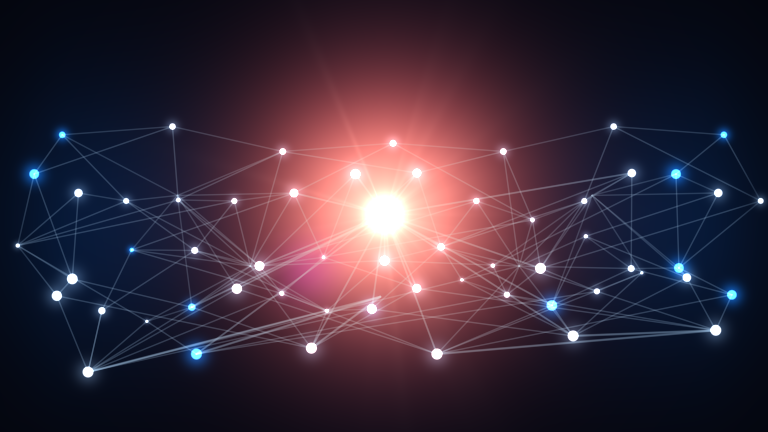
Reproduce this background procedurally as a WebGL 2 fragment shader.

```glsl
#version 300 es
precision highp float;
// Draws a glowing network of linked nodes around a warm sun on dark navy.

uniform vec2 u_resolution;
out vec4 fragColor;

const int ROWS = 5;
const int COUNT[5] = int[5](7, 15, 13, 16, 6);
const vec2 SUN = vec2(0.501, 0.283);
const vec2 LOW_HUB = vec2(0.495, 0.176);
const vec3 NIGHT = vec3(0.016, 0.02, 0.05);
const vec3 NAVY = vec3(0.005, 0.075, 0.16);
const vec3 EMBER = vec3(1.0, 0.39, 0.32);
const vec3 PEACH = vec3(0.2, 0.31, 0.21);
const vec3 CREAM = vec3(1.0, 0.93, 0.8);
const vec3 STEEL = vec3(0.58, 0.71, 0.83);
const vec3 AZURE = vec3(0.08, 0.5, 0.98);

float hash(vec2 p) {
    vec3 q = fract(p.xyx * 0.1031);
    q += dot(q, q.yzx + 33.33);
    return fract((q.x + q.y) * q.z);
}

float gauss(float d, float width) {
    return exp(-d * d / (width * width));
}

// Smooth noise around a circle with a whole number of cells.
float ringNoise(float turn, float cells) {
    float x = turn * cells, f = fract(x), i = floor(x);
    float a = hash(vec2(mod(i, cells), cells));
    float b = hash(vec2(mod(i + 1.0, cells), cells));
    return mix(a, b, f * f * (3.0 - 2.0 * f));
}

// Node position (xy) and size (z) along five wavy rows, top to bottom.
vec3 node(int row, float i) {
    if (row == 0) {
        float arch = sin(0.5236 * i);
        return vec3(0.081 + 0.1436 * i, 0.387 - 0.029 * arch * arch + 0.018 * mod(i, 2.0), 0.4);
    }
    if (row == 1) return vec3(0.057 + 0.0676 * i - 0.0286 * sin(0.45 * i + 0.45),
        0.3125 + 0.0234 * cos(1.047 * i) - 0.013 * sin(1.571 * i), 0.48 + 0.3 * cos(1.047 * i));
    if (row == 2) return vec3(0.048 + 0.0715 * i + 0.026 * sin(0.5 * i - 1.85),
        0.2266 - 0.0286 * sin(2.1 * i - 0.6) * cos(0.3 * i), 0.45 + 0.45 * cos(2.356 * (i - 1.0)));
    if (row == 3) return vec3(0.074 + 0.0586 * i,
        0.159 + 0.0023 * i - 0.0195 * cos(1.396 * (i - 2.0)), 0.42 + 0.45 * cos(1.745 * i - 0.35));
    return vec3(0.1146 + 0.1635 * i - 0.038 * sin(0.628 * i),
        0.0885 + 0.0078 * i - 0.0104 * cos(2.1 * i), 0.92);
}

// Every few nodes of a row shine blue.
float blueness(int row, float i) {
    vec2 cycle = row < 2 ? vec2(0.0, 6.0) : row == 2 ? vec2(2.0, 5.0)
        : row == 3 ? vec2(3.0, 4.0) : vec2(1.0, 5.0);
    return 1.0 - step(0.5, mod(i - cycle.x + cycle.y, cycle.y));
}

// Anti-aliased line between two points.
float link(vec2 p, vec2 a, vec2 b, float width, float pixel) {
    vec2 ab = b - a, ap = p - a;
    float t = clamp(dot(ap, ab) / max(dot(ab, ab), 1e-6), 0.0, 1.0);
    return 1.0 - smoothstep(0.0, width + pixel, length(ap - ab * t));
}

vec3 backdrop(vec2 p) {
    vec2 q = p - SUN;
    float d = length(q);
    float sides = smoothstep(0.12, 0.38, abs(q.x)) * (1.0 - 0.6 * smoothstep(0.4, 0.52, abs(q.x)));
    vec3 color = NIGHT + NAVY * sides * gauss(q.y + 0.01, 0.19);
    color += vec3(0.05, 0.035, 0.09) * gauss(d, 0.27);
    color += EMBER * gauss(length(q - vec2(0.0, 0.008)), 0.175) + PEACH * gauss(d, 0.1);
    color += vec3(0.1, 0.0, 0.16) * gauss(length(p - vec2(0.4, 0.21)), 0.04);
    float turn = atan(q.y, q.x) / 6.28319 + 0.5;
    float rays = pow(ringNoise(turn, 64.0), 4.0) + 0.5 * ringNoise(turn, 19.0);
    return color + CREAM * rays * 0.12 * exp(-d / 0.1);
}

void main() {
    vec2 p = gl_FragCoord.xy / u_resolution * vec2(1.0, 0.5625);
    float pixel = 1.0 / u_resolution.x;
    float lines = 0.0;
    vec3 lights = vec3(0.0);

    for (int row = 0; row < ROWS; row++) {
        float last = float(COUNT[row] - 1);
        for (int k = 0; k < COUNT[row]; k++) {
            float i = float(k), seed = hash(vec2(i, float(row) + 7.0));
            vec3 n = node(row, i);

            // Links along the row and down to the next one.
            if (row < 4) {
                float nextLast = float(COUNT[row + 1] - 1);
                float below = floor(i / last * nextLast + 0.5);
                float left = clamp(below - 1.0 - floor(seed * 3.0), 0.0, nextLast);
                float right = clamp(below + floor(fract(seed * 17.0) * 3.0), 0.0, nextLast);
                lines += 0.3 * link(p, n.xy, node(row + 1, left).xy, 0.0005, pixel);
                lines += 0.3 * link(p, n.xy, node(row + 1, right).xy, 0.0005, pixel);
                if (k + 1 < COUNT[row] && seed > 0.5)
                    lines += 0.25 * link(p, n.xy, node(row, i + 1.0).xy, 0.0005, pixel);
            } else {
                vec2 anchor = n.x < 0.5 ? LOW_HUB : node(4, last).xy;
                lines += 0.6 * link(p, n.xy, anchor, 0.0011, pixel);
            }

            // Fans from the sun and from hubs mirrored about it.
            if (n.z > 0.45 && distance(n.xy, SUN) < 0.34)
                lines += 0.5 * link(p, n.xy, SUN, 0.0008, pixel);
            for (float side = -1.0; side < 2.0; side += 2.0) {
                vec2 inner = SUN + vec2(side * 0.175, -0.067);
                vec2 outer = SUN + vec2(side * 0.27, 0.025);
                if (seed > 0.35 && distance(n.xy, inner) < 0.2)
                    lines += 0.28 * link(p, n.xy, inner, 0.0005, pixel);
                if (seed < 0.6 && distance(n.xy, outer) < 0.17)
                    lines += 0.25 * link(p, n.xy, outer, 0.0005, pixel);
            }

            // Node disc with a soft halo.
            float d = distance(p, n.xy), radius = 0.0018 + 0.0056 * max(n.z, 0.0);
            float blue = blueness(row, i) * smoothstep(0.08, 0.18, distance(n.xy, SUN));
            vec3 halo = mix(STEEL, AZURE, blue);
            vec3 core = mix(vec3(1.0, 0.97, 0.93), vec3(0.4, 0.8, 1.0), blue);
            lights += core * (1.0 - smoothstep(radius - pixel, radius + pixel, d));
            lights += halo * gauss(d, radius * 2.2) * (0.35 + 0.25 * blue);
        }
    }

    // Compose links, nodes and the bright core.
    float sunDistance = distance(p, SUN);
    vec3 color = backdrop(p);
    vec3 lineColor = mix(STEEL, vec3(1.0, 0.84, 0.77), gauss(sunDistance, 0.2));
    float fade = smoothstep(0.0, 0.05, p.x) * smoothstep(1.0, 0.95, p.x) * 0.5 + 0.5;
    color = mix(color, lineColor, (1.0 - exp(-lines)) * fade);
    color += lights;
    color += CREAM * (1.1 * gauss(sunDistance, 0.02) + 0.4 * exp(-sunDistance / 0.03));
    fragColor = vec4(clamp(color, 0.0, 1.0), 1.0);
}
```
